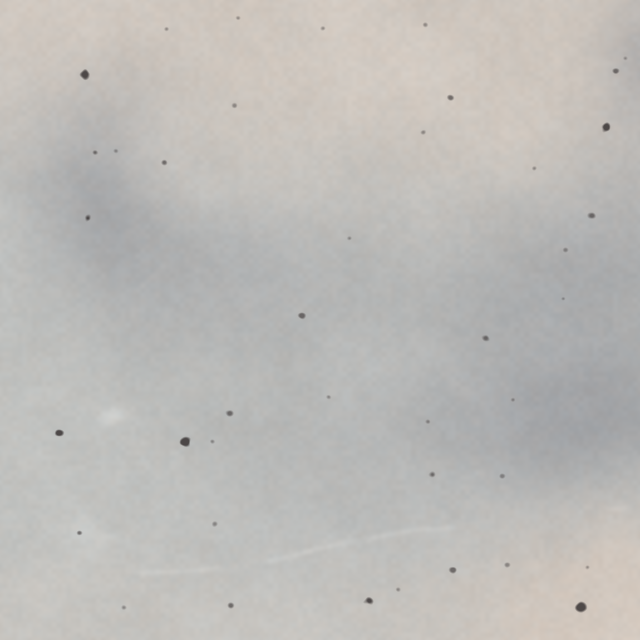
This texture is drawn by a Shadertoy shader. Its source:

```glsl
// Weathered pale plaster: soft grey stains, warm patches, faint creases and dark specks.
#define PLASTER vec3(0.752, 0.755, 0.745)
#define STAIN vec3(0.615, 0.622, 0.635)
#define WARM vec3(0.830, 0.790, 0.752)
#define SPECK vec3(0.25, 0.23, 0.23)
#define WARP 0.13
#define MOTTLE 0.045
#define GRAIN 0.034
#define CREASE 0.030

float hash(vec2 p) {
    return fract(sin(dot(p, vec2(127.1, 311.7))) * 43758.5453);
}

float noise(vec2 p) {
    vec2 i = floor(p), f = fract(p);
    f = f * f * (3.0 - 2.0 * f);
    return mix(mix(hash(i), hash(i + vec2(1, 0)), f.x),
               mix(hash(i + vec2(0, 1)), hash(i + vec2(1, 1)), f.x), f.y);
}

float fbm(vec2 p) {
    float sum = 0.0, amp = 0.5;
    for (int i = 0; i < 4; i++) {
        sum += amp * noise(p);
        p = mat2(1.6, 1.2, -1.2, 1.6) * p + 7.3;
        amp *= 0.5;
    }
    return sum / 0.9375;
}

// Soft elliptical patch, 1 at its centre
float patchAt(vec2 p, vec2 centre, vec2 size) {
    vec2 d = (p - centre) / size;
    return exp(-dot(d, d));
}

// Broken thin line from a to b
float crease(vec2 p, vec2 a, vec2 b, float width) {
    vec2 dir = normalize(b - a), q = p - a;
    float along = dot(q, dir);
    float across = dot(q, vec2(-dir.y, dir.x)) + 0.02 * (noise(vec2(along * 9.0, a.y * 40.0)) - 0.5);
    float ends = smoothstep(-0.04, 0.06, along) * smoothstep(0.04, -0.06, along - length(b - a));
    float gaps = smoothstep(0.3, 0.75, noise(vec2(along * 22.0, across * 60.0 + a.x * 30.0)));
    return exp(-across * across / (width * width)) * ends * gaps;
}

// One jittered speck in some cells of a grid
float specks(vec2 p, float cells, float chance, float radius, float seed) {
    vec2 id = floor(p * cells);
    vec2 spot = vec2(hash(id + seed), hash(id + seed + 19.7));
    vec2 d = (fract(p * cells) - mix(vec2(0.15), vec2(0.85), spot)) / cells;
    float size = radius * mix(0.55, 1.0, hash(id + seed + 41.3));
    float edge = length(d * vec2(1.0, 1.1)) + radius * 0.5 * (noise(p * 120.0 + seed) - 0.5);
    float present = step(hash(id + seed + 73.1), chance);
    return present * smoothstep(size + 0.0022, size - 0.0028, edge);
}

void mainImage(out vec4 fragColor, in vec2 fragCoord) {
    vec2 uv = fragCoord / iResolution.xy;
    vec2 p = uv + WARP * (vec2(fbm(uv * 4.0), fbm(uv * 4.0 + 31.0)) - 0.5);

    // Broad grey stains
    float stain = 0.70 * patchAt(p, vec2(0.15, 0.70), vec2(0.13, 0.17));
    stain += 0.42 * patchAt(p, vec2(0.38, 0.59), vec2(0.20, 0.11));
    stain += 0.85 * patchAt(p, vec2(0.92, 0.33), vec2(0.22, 0.13));
    stain += 0.62 * patchAt(p, vec2(0.92, 0.57), vec2(0.26, 0.14));
    stain += 0.75 * patchAt(p, vec2(1.02, 0.92), vec2(0.09, 0.16));
    stain += 0.25 * patchAt(p, vec2(0.55, 0.30), vec2(0.30, 0.20));

    // Warm bare areas along the top and in the lower right corner
    float warm = 0.80 * smoothstep(0.62, 1.0, p.y + 0.12 * p.x);
    warm += 1.05 * patchAt(p, vec2(0.95, 0.02), vec2(0.24, 0.15));
    warm += 0.25 * smoothstep(0.18, 0.04, p.y);

    vec3 color = mix(PLASTER, WARM, clamp(warm, 0.0, 1.0));
    color = mix(color, STAIN, clamp(stain, 0.0, 0.9));
    color += MOTTLE * (fbm(uv * 9.0 + 5.0) - 0.5);

    // Fine soft grain with a slight colour shift
    float grain = 0.6 * noise(uv * 130.0) + 0.4 * noise(uv * 62.0 + 11.0) - 0.5;
    float tint = noise(uv * 85.0 + 47.0) - 0.5;
    color += GRAIN * grain + 0.012 * tint * vec3(1.0, -0.2, -1.0);

    // Pale creases and scuffs
    float lines = crease(uv, vec2(0.20, 0.10), vec2(1.0, 0.21), 0.005);
    lines += 0.7 * crease(uv, vec2(0.0, 0.09), vec2(0.55, 0.115), 0.006);
    lines += 0.6 * crease(uv, vec2(0.0, 0.34), vec2(0.32, 0.66), 0.006);
    color += CREASE * lines;
    float scuff = patchAt(p, vec2(0.17, 0.36), vec2(0.022, 0.018));
    scuff += 0.5 * patchAt(p, vec2(0.12, 0.17), vec2(0.05, 0.04)) * noise(uv * 45.0);
    color += 0.07 * scuff;

    // Dark specks, from a few large ones to faint pinpoints
    color = mix(color, SPECK, 0.90 * specks(uv, 4.0, 0.32, 0.0088, 3.0));
    color = mix(color, SPECK, 0.65 * specks(uv, 5.0, 0.32, 0.0055, 17.0));
    color = mix(color, SPECK, 0.45 * specks(uv, 7.0, 0.40, 0.0038, 29.0));

    fragColor = vec4(clamp(color, 0.0, 1.0), 1.0);
}
```
